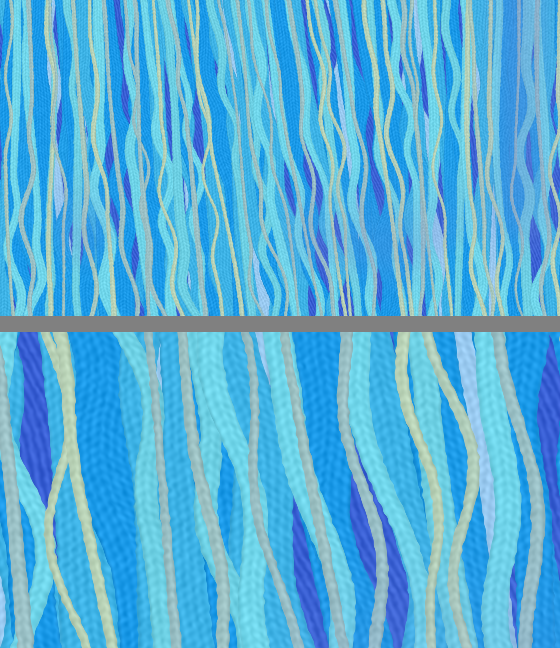
Top: the whole. Bottom: its middle third, enlarged.
This pattern is drawn by a Shadertoy shader. Its source:

```glsl
// Hanging curtain of wavy blue, cyan and sand-coloured yarn strands over violet gaps.

#define DEEP_BLUE  vec3(0.10, 0.60, 0.91)
#define MID_BLUE   vec3(0.24, 0.70, 0.90)
#define CYAN       vec3(0.44, 0.84, 0.92)
#define SAND       vec3(0.73, 0.83, 0.72)
#define GREY_SAND  vec3(0.61, 0.76, 0.78)
#define VIOLET     vec3(0.22, 0.37, 0.83)
#define PALE       vec3(0.60, 0.79, 0.94)
#define HAZE       vec3(0.42, 0.56, 0.84)
#define DRIFT      0.15   // shared lean of the strands mid-canvas
#define FIBRE_SIZE 0.0095 // spacing of the fibres, in canvas heights
#define RELIEF     0.035  // strength of the fibre shading

const float TAU = 6.2831853;

vec3 hash3(vec2 p) {
    vec3 q = vec3(dot(p, vec2(127.1, 311.7)), dot(p, vec2(269.5, 183.3)), dot(p, vec2(419.2, 371.9)));
    return fract(sin(q) * 43758.545);
}

float valueNoise(vec2 p) {
    vec2 i = floor(p), f = fract(p);
    f = f * f * (3.0 - 2.0 * f);
    float bottom = mix(hash3(i).x, hash3(i + vec2(1, 0)).x, f.x);
    float top = mix(hash3(i + vec2(0, 1)).x, hash3(i + vec2(1, 1)).x, f.x);
    return mix(bottom, top, f.y);
}

// Sideways offset of a strand: a slow bend plus bulges that come and go.
float strandPath(float y, vec3 rnd) {
    float bend = sin(y * (3.0 + 3.0 * rnd.x) + TAU * rnd.y);
    float gate = smoothstep(-0.5, 0.9, sin(y * 5.0 + TAU * rnd.z));
    float bulge = sin(y * (15.0 + 9.0 * rnd.y) + TAU * rnd.x);
    float calmTop = mix(1.0, 0.45, smoothstep(0.55, 0.95, y));
    return (0.9 * bend + gate * bulge) * calmTop;
}

// Lays one row of strands over col; density is strands per canvas height.
void drawStrands(inout vec3 col, vec2 p, float density, float halfWidth, float sway,
                 vec3 colorA, vec3 colorB, float seed) {
    float pixel = 1.0 / iResolution.y;
    float cell = floor(p.x * density);
    for (int k = -3; k <= 3; k++) {
        float id = cell + float(k);
        vec3 rnd = hash3(vec2(id, seed));
        vec3 look = hash3(vec2(id, seed + 50.0));
        float center = (id + 0.5 + 0.9 * (look.x - 0.5)) / density + sway * strandPath(p.y, rnd);
        float offset = p.x - center;
        float radius = halfWidth * (0.75 + 0.5 * look.y);
        radius *= 1.0 + 0.12 * sin(p.y * 9.0 + TAU * look.z);
        float dist = abs(offset) - radius;

        // Fibres run along the strand, crossed by slanted stitches.
        float fibre = sin(TAU * offset / FIBRE_SIZE + 0.8 * sin(p.y * 40.0 + TAU * look.x));
        float stitch = sin(TAU * (p.y + 0.7 * abs(offset)) / (1.1 * FIBRE_SIZE));
        vec3 color = mix(colorA, colorB, smoothstep(0.35, 0.75, look.z));
        color += RELIEF * (0.7 * fibre + 0.5 * stitch);
        color *= 1.0 - 0.07 * smoothstep(-0.004, 0.0, dist);
        col = mix(col, color, smoothstep(0.5 * pixel, -0.5 * pixel, dist));
    }
}

void mainImage(out vec4 fragColor, in vec2 fragCoord) {
    vec2 uv = fragCoord / iResolution.xy;
    vec2 p = fragCoord / iResolution.y;

    // Lean the middle of the curtain and roughen the yarn edges.
    float middle = (uv.x - 0.48) / 0.3;
    p.x += DRIFT * (p.y - 0.5) * exp(-middle * middle);
    p.x += 0.0022 * (valueNoise(p * 170.0) - 0.5);

    // Violet ground with wavy brushed grooves.
    float groove = sin(TAU * (p.x + 0.25 * p.y + 0.006 * sin(p.y * 30.0)) / FIBRE_SIZE);
    vec3 col = VIOLET + 0.04 * groove;

    // Strands from back to front.
    drawStrands(col, p,  5.0, 0.0240, 0.025, PALE, PALE, 1.0);
    drawStrands(col, p, 22.0, 0.0290, 0.018, DEEP_BLUE, MID_BLUE, 2.0);
    drawStrands(col, p, 13.5, 0.0135, 0.019, CYAN, CYAN * 0.97, 3.0);
    drawStrands(col, p, 18.0, 0.0063, 0.017, SAND, GREY_SAND, 4.0);

    // Soft violet-grey haze on the right and in low drifting patches.
    float side = (uv.x - 0.93) / 0.055;
    float haze = 0.42 * exp(-side * side) * smoothstep(0.05, 0.5, uv.y);
    float patches = valueNoise(uv * vec2(7.0, 3.0) + 4.0);
    haze += 0.35 * smoothstep(0.45, 0.9, patches) * smoothstep(0.55, 0.1, uv.y);
    col = mix(col, HAZE, haze);

    // Fine woolly grain.
    col += 0.05 * (valueNoise(p * vec2(230.0, 190.0)) - 0.5);
    fragColor = vec4(clamp(col, 0.0, 1.0), 1.0);
}
```
